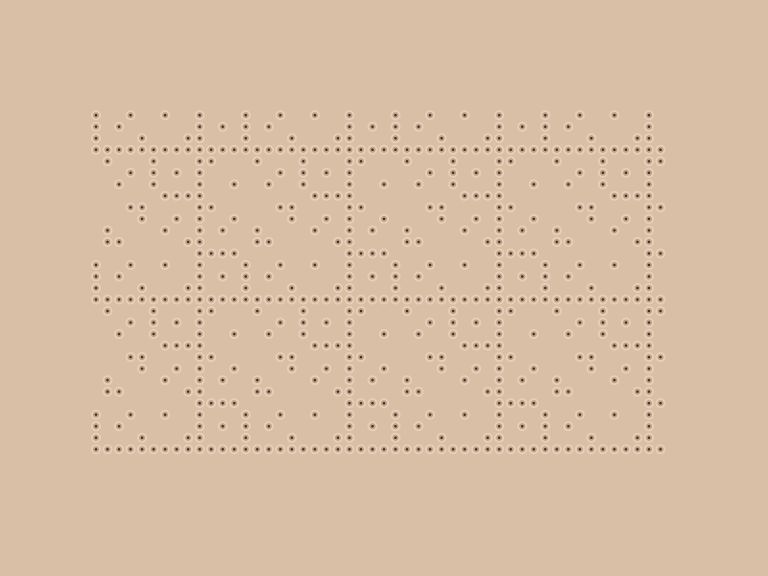
A Shadertoy shader for this pattern:

```glsl
// Grid of tiny dots on tan, selected by a modular multiplication table.
#define PITCH 0.02                      // dot spacing, in canvas heights
#define PERIOD 13                       // dots per repeat
#define STEP 4                          // kept residues are multiples of this
#define FIRST ivec2(-25, -14)           // lower-left dot index
#define LAST ivec2(24, 15)              // upper-right dot index
#define CORE_RADIUS 0.0021
#define SKIRT_RADIUS 0.0052
#define HALO_RADIUS 0.0086
#define TAN vec3(0.85, 0.75, 0.65)
#define LIGHT_TAN vec3(0.91, 0.81, 0.71)
#define SHADE_TAN vec3(0.73, 0.63, 0.53)
#define INK vec3(0.25, 0.17, 0.17)

// True where the product of the shifted indices leaves a kept residue
bool isDot(ivec2 id) {
    if (any(lessThan(id, FIRST)) || any(greaterThan(id, LAST))) return false;
    ivec2 factor = id - FIRST + ivec2(4, 0);
    return (factor.x * factor.y % PERIOD) % STEP == 0;
}

// Antialiased disc coverage
float disc(float dist, float radius, float blur) {
    return clamp((radius - dist) / blur + 0.5, 0.0, 1.0);
}

void mainImage(out vec4 fragColor, in vec2 fragCoord) {
    float pixel = 1.0 / iResolution.y;
    vec2 p = (fragCoord - 0.5 * iResolution.xy) * pixel;

    // Nearest lattice point
    vec2 cell = floor(p / PITCH + 0.5);
    float dist = length(p - cell * PITCH);

    // Pale halo, soft shade, then dark core
    vec3 color = TAN;
    if (isDot(ivec2(cell))) {
        float soft = max(pixel, 0.0015);
        color = mix(color, LIGHT_TAN, disc(dist, HALO_RADIUS, soft));
        color = mix(color, SHADE_TAN, disc(dist, SKIRT_RADIUS, soft));
        color = mix(color, INK, disc(dist, CORE_RADIUS, soft));
    }
    fragColor = vec4(color, 1.0);
}
```
